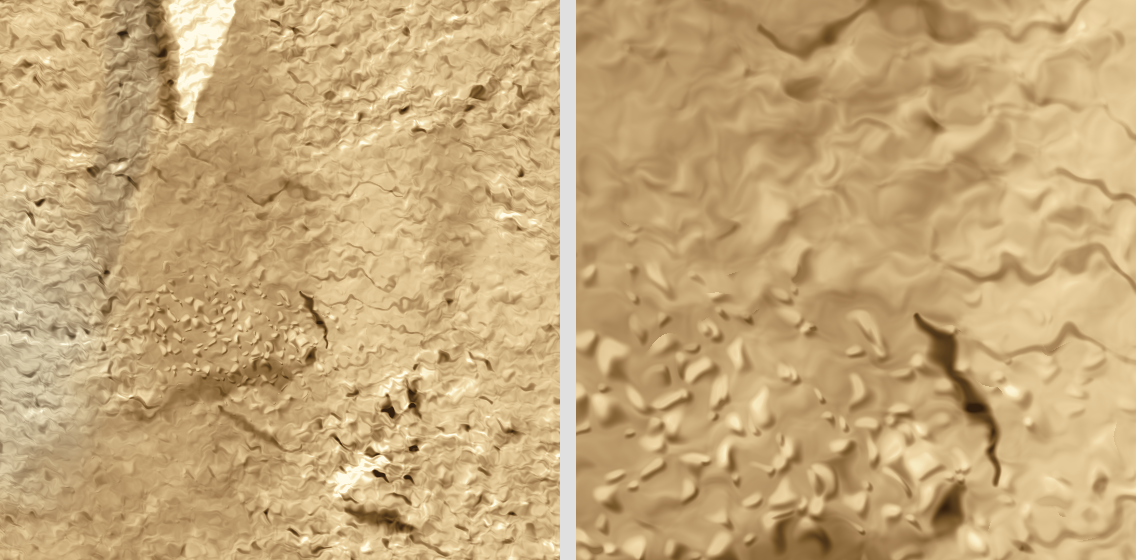
Left, the full canvas; right, a detail of the centre.
A three.js fragment shader for this texture:

```glsl
// Draws a weathered sandy earth wall with silt, chipped rock, pebbles and cracks.
varying vec2 vUv;

const vec3 PIT = vec3(0.20, 0.12, 0.05);
const vec3 UMBER = vec3(0.47, 0.34, 0.16);
const vec3 EARTH = vec3(0.65, 0.51, 0.33);
const vec3 OCHRE = vec3(0.75, 0.62, 0.43);
const vec3 SAND = vec3(0.84, 0.73, 0.53);
const vec3 CREAM = vec3(0.93, 0.83, 0.64);
const vec3 CHALK = vec3(0.97, 0.92, 0.76);
const vec3 GLARE = vec3(1.0, 0.98, 0.9);
const vec2 TO_LIGHT = vec2(-0.6, 0.8);

vec2 hash2(vec2 p) {
  vec3 q = fract(p.xyx * vec3(0.1031, 0.103, 0.0973));
  q += dot(q, q.yzx + 33.33);
  return fract((q.xx + q.yz) * q.zy);
}

float corner(vec2 cell, vec2 offset) {
  float a = 6.2832 * hash2(cell).x;
  return dot(vec2(cos(a), sin(a)), offset);
}

float noise(vec2 p) {
  vec2 i = floor(p), f = fract(p), e = vec2(1, 0);
  vec2 u = f * f * f * (f * (f * 6.0 - 15.0) + 10.0);
  return mix(mix(corner(i, f), corner(i + e, f - e), u.x),
             mix(corner(i + e.yx, f - e.yx), corner(i + 1.0, f - 1.0), u.x), u.y);
}

float fbm(vec2 p) {
  float sum = 0.0, amp = 0.5;
  for (int i = 0; i < 4; i++) {
    sum += amp * noise(p);
    p = mat2(1.6, 1.2, -1.2, 1.6) * p + 17.3;
    amp *= 0.5;
  }
  return sum;
}

// Scales p so that noise grain runs along the angle.
vec2 grain(vec2 p, float angle, vec2 freq) {
  float c = cos(angle), s = sin(angle);
  return mat2(c, -s, s, c) * p * freq;
}

// Side-lit slope of a noise surface.
float relief(vec2 p, float angle, vec2 freq) {
  return fbm(grain(p, angle, freq)) - fbm(grain(p + TO_LIGHT * 0.006, angle, freq));
}

// Soft ellipse: center in xy, radii in zw.
float blob(vec2 p, vec4 shape, float soft) {
  return 1.0 - smoothstep(1.0 - soft, 1.0 + soft, length((p - shape.xy) / shape.zw));
}

// Soft line from xy to zw that tapers towards both ends.
float crack(vec2 p, vec4 ends, float width) {
  vec2 d = ends.zw - ends.xy, q = p - ends.xy;
  float t = clamp(dot(q, d) / dot(d, d), 0.0, 1.0);
  float w = width * (0.4 + 2.4 * t * (1.0 - t));
  return 1.0 - smoothstep(0.1 * w, w, length(q - d * t));
}

// Scattered stones: lit body above zero, cast shadow below.
float pebbles(vec2 p, float cells, float share) {
  vec2 g = p * cells;
  float shade = 0.0;
  for (int k = 0; k < 9; k++) {
    vec2 cell = floor(g) + vec2(mod(float(k), 3.0), floor(float(k) / 3.0)) - 1.0;
    vec2 r = hash2(cell + 41.0), d = g - cell - hash2(cell);
    float size = mix(0.18, 0.42, r.x * r.x);
    float body = blob(d, vec4(0, 0, size, size), 0.6);
    float shadow = blob(d + TO_LIGHT * size * 1.3, vec4(0, 0, size, size), 0.6);
    shade += step(r.y, share) * (body * (0.4 + r.x) - 1.3 * shadow * (1.0 - body));
  }
  return clamp(shade, -1.3, 1.2);
}

vec3 ramp(vec3 color, float start, vec3 next, float tone) {
  return mix(color, next, clamp((tone - start) / (next.r - start), 0.0, 1.0));
}

vec3 earthRamp(float tone) {
  vec3 c = ramp(PIT, PIT.r, UMBER, tone);
  c = ramp(c, UMBER.r, EARTH, tone);
  c = ramp(c, EARTH.r, OCHRE, tone);
  c = ramp(c, OCHRE.r, SAND, tone);
  c = ramp(c, SAND.r, CREAM, tone);
  c = ramp(c, CREAM.r, CHALK, tone);
  return ramp(c, CHALK.r, GLARE, tone);
}

void main() {
  vec2 p = vUv;
  vec2 wobble = vec2(fbm(p * 9.0), fbm(p * 9.0 + 50.0));
  vec2 jitter = 0.01 * vec2(noise(p * 55.0), noise(p * 55.0 + 30.0));
  vec2 w = p + 0.11 * wobble + jitter, j = p + 0.03 * wobble + jitter;

  // Regions
  float left = 1.0 - smoothstep(0.15, 0.21, w.x + 0.25 * max(0.0, 0.4 - p.y));
  float silt = max(blob(w, vec4(0.41, 0.86, 0.08, 0.15), 0.3), blob(w, vec4(0.39, 0.52, 0.19, 0.26), 0.3));
  silt = max(silt, blob(w - vec2(0, 0.3 * w.x), vec4(0.26, 0.06, 0.29, 0.17), 0.3));
  silt = max(silt, 0.8 * blob(w, vec4(0.81, 0.62, 0.055, 0.15), 0.4));
  float slab = blob(w, vec4(0.66, 0.51, 0.1, 0.19), 0.25);
  float pale = max(slab, blob(j, vec4(0.91, 0.49, 0.085, 0.095), 0.15));
  float rubble = blob(w, vec4(0.8, 0.14, 0.36, 0.23), 0.3);
  float gravel = blob(w, vec4(0.42, 0.4, 0.19, 0.11), 0.5);
  float groove = blob(j, vec4(0.17 + 0.07 * smoothstep(0.45, 0.9, p.y), 0.8, 0.045, 0.36), 0.35);

  // Relief and broad tone
  float fall = max(left, blob(w, vec4(0.93, 0.66, 0.14, 0.12), 0.4));
  float slope = mix(relief(j, 0.35, vec2(20, 27)), relief(j, -0.45, vec2(17, 34)), fall);
  slope = mix(slope, relief(j, -0.3, vec2(16, 22)), rubble);
  float rough = 0.6 + 0.8 * smoothstep(-0.15, 0.2, fbm(p * 8.0 + 23.0));
  rough *= (1.0 - 0.6 * silt) * (1.0 - 0.5 * pale) * (1.0 + 0.6 * rubble);
  float tone = 0.82 + 0.02 * (left + rubble) + 0.19 * fbm(p * 5.0 + 8.0);
  tone = mix(tone, 0.745 + 0.2 * fbm(w * vec2(6, 14)), silt);
  tone = mix(mix(tone, 0.895, 0.85 * pale), 0.69, 0.8 * groove);
  tone += rough * 0.95 * slope;

  // Hollows, stones and layered slab joints
  tone -= 0.3 * rough * smoothstep(0.27, 0.52, noise(grain(j, -0.5, vec2(30, 52))));
  tone += 0.17 * (0.25 + 0.75 * gravel) * pebbles(j, 68.0, 0.2 + 0.5 * gravel);
  tone += 0.17 * (0.4 + 0.4 * rubble) * pebbles(j + 3.7, 36.0, 0.2);
  float joint = abs(fract(p.y * 21.0 + 1.6 * wobble.x + 40.0 * jitter.y) - 0.5);
  tone -= 0.2 * slab * (1.0 - smoothstep(0.02, 0.14, joint)) * smoothstep(-0.12, 0.1, wobble.y);

  // Ledges, cracks and sunlit chips
  tone -= 0.2 * crack(w, vec4(0.24, 0.27, 0.55, 0.35), 0.036);
  tone -= 0.22 * crack(w, vec4(0.38, 0.265, 0.54, 0.22), 0.018);
  tone -= 0.18 * crack(w, vec4(0.45, 0.65, 0.69, 0.67), 0.011);
  tone -= 0.42 * crack(j, vec4(0.54, 0.48, 0.587, 0.38), 0.009);
  tone -= 0.45 * crack(j, vec4(0.62, 0.09, 0.74, 0.06), 0.022);
  tone -= 0.45 * crack(j, vec4(0.73, 0.31, 0.76, 0.26), 0.019);
  tone -= 0.28 * crack(j, vec4(0.265, 1.03, 0.31, 0.78), 0.028);
  tone += 0.2 * crack(w, vec4(0.61, 0.11, 0.68, 0.2), 0.03);
  tone = min(tone, mix(0.87, tone, 0.6));

  // Bright wedge
  float rise = (p.y - 0.78) / 0.22;
  float inside = min(j.x - mix(0.333, 0.3, rise), mix(0.345, 0.42, rise) - j.x);
  tone = mix(tone, 0.98 + 0.5 * slope, smoothstep(-0.004, 0.004, inside) * step(0.0, rise));

  // Cool dust on the left
  vec3 color = earthRamp(tone);
  float dust = max(0.8 * blob(w, vec4(0.02, 0.38, 0.16, 0.24), 0.7), 0.4 * groove);
  vec3 gray = dot(color, vec3(0.3, 0.6, 0.1)) * vec3(1, 0.99, 0.91);
  gl_FragColor = vec4(mix(color, gray, 0.6 * dust), 1.0);
}
```
